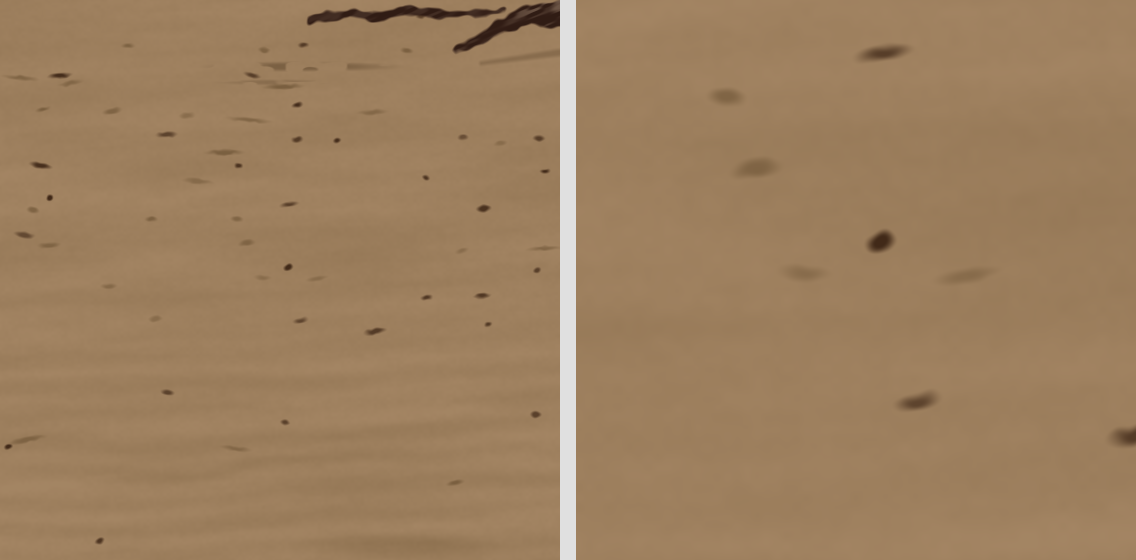
Left: the whole. Right: its middle third, enlarged.
Write a Shadertoy shader that draws this texture.

```glsl
// Wind-rippled tan sand with small flat scraps of litter and dark driftwood at the top.
// Ripples are warped sines over stretched noise, scraps are jittered ellipses in grid
// cells, and the wood is a chain of tapered capsules with a noisy outline.

float hash(vec2 p) {
    return fract(sin(dot(p, vec2(127.1, 311.7))) * 43758.5453);
}

float noise(vec2 p) {
    vec2 i = floor(p), f = fract(p);
    f = f * f * (3.0 - 2.0 * f);
    return mix(mix(hash(i), hash(i + vec2(1, 0)), f.x),
               mix(hash(i + vec2(0, 1)), hash(i + vec2(1, 1)), f.x), f.y);
}

float fbm(vec2 p) {
    float sum = 0.0, amp = 0.5;
    for (int i = 0; i < 4; i++) {
        sum += amp * noise(p);
        p = p * 2.03 + 17.3;
        amp *= 0.5;
    }
    return sum;
}

// Soft-edged ellipse, 1 inside and 0 outside
float blob(vec2 p, vec2 size, float blur) {
    float d = (length(p / size) - 1.0) * size.y;
    return smoothstep(blur, -blur, d);
}

// Distance to a capsule from a.xy to b.xy whose radius runs from a.z to b.z
float limb(vec2 p, vec3 a, vec3 b) {
    vec2 ab = b.xy - a.xy;
    float t = clamp(dot(p - a.xy, ab) / dot(ab, ab), 0.0, 1.0);
    return length(p - a.xy - ab * t) - mix(a.z, b.z, t);
}

// One scrap in some cells of a grid, more of them towards the top
float litter(vec2 uv, vec2 cells, float seed, float share, vec2 size) {
    vec2 g = uv * cells;
    g.x += hash(vec2(floor(g.y), seed));
    vec2 id = floor(g) + seed;
    float present = step(hash(id), share * mix(0.25, 1.7, smoothstep(0.1, 0.75, uv.y)));
    vec2 center = 0.3 + 0.4 * vec2(hash(id + 3.1), hash(id + 7.7));
    vec2 p = (fract(g) - center) / cells;
    p.y -= p.x * (hash(id + 5.3) - 0.4) * 0.4;
    p.y += (noise(uv * 110.0) - 0.5) * 0.003;
    float stretch = hash(id + 9.2);
    size *= vec2(mix(0.45, 1.5, stretch * stretch), mix(0.75, 1.15, hash(id + 1.9)));
    return present * blob(p, size, 0.0028) * mix(0.55, 1.0, hash(id + 4.4));
}

float driftwood(vec2 p) {
    p += (vec2(noise(p * 55.0), noise(p * 60.0 + 9.0)) - 0.5) * 0.009;
    // Long thin twig
    vec3 twig[6] = vec3[6](
        vec3(0.555, 0.965, 0.008), vec3(0.625, 0.976, 0.007), vec3(0.665, 0.970, 0.009),
        vec3(0.725, 0.980, 0.009), vec3(0.800, 0.973, 0.006), vec3(0.900, 0.981, 0.004));
    // Gnarled fork that thickens towards the right edge
    vec3 fork[5] = vec3[5](
        vec3(0.812, 0.910, 0.004), vec3(0.860, 0.932, 0.011), vec3(0.895, 0.953, 0.012),
        vec3(0.950, 0.972, 0.018), vec3(1.030, 0.976, 0.027));
    float d = 1.0;
    for (int i = 0; i < 5; i++) d = min(d, limb(p, twig[i], twig[i + 1]));
    for (int i = 0; i < 4; i++) d = min(d, limb(p, fork[i], fork[i + 1]));
    return d;
}

void mainImage(out vec4 fragColor, in vec2 fragCoord) {
    vec2 uv = fragCoord / iResolution.xy;
    vec2 slope = vec2(uv.x, uv.y - 0.06 * uv.x);

    // Sand: broad streaks, ripples near the bottom, fine mottling
    float streaks = fbm(slope * vec2(3.0, 22.0)) - 0.47;
    float warp = fbm(slope * vec2(3.5, 9.0) + 4.0) * 7.0;
    float ripple = sin(slope.y * 122.0 + warp) * smoothstep(0.75, 0.15, uv.y);
    float mottle = noise(uv * vec2(70.0, 95.0)) + noise(uv * 170.0) - 1.0;
    float shade = 0.28 + streaks * 0.75 + ripple * 0.12 + mottle * 0.10;
    shade += 0.55 * blob(uv - vec2(0.72, 0.023), vec2(0.14, 0.018), 0.012);
    vec3 color = mix(vec3(0.640, 0.520, 0.388), vec3(0.555, 0.443, 0.312), clamp(shade, 0.0, 1.2));

    // Broken lines of faint debris, and the shadow below the fork
    float broken = smoothstep(0.42, 0.65, noise(uv * vec2(38.0, 120.0)));
    float debris = broken * blob(uv - vec2(0.54, 0.881), vec2(0.13, 0.007), 0.004);
    debris += broken * 0.6 * blob(uv - vec2(0.49, 0.853), vec2(0.07, 0.004), 0.003);
    float shadow = smoothstep(0.005, -0.004,
        limb(uv, vec3(0.86, 0.887, 0.003), vec3(1.02, 0.909, 0.006)));
    color = mix(color, vec3(0.44, 0.34, 0.23), min(0.75 * debris + 0.5 * shadow, 1.0));

    // Pale long scraps, then small dark ones
    float pale = litter(uv, vec2(8.0, 17.0), 11.0, 0.20, vec2(0.018, 0.0042));
    float dark = litter(uv, vec2(9.0, 18.0), 37.0, 0.15, vec2(0.011, 0.0046));
    color = mix(color, vec3(0.43, 0.33, 0.21), pale * 0.75);
    color = mix(color, vec3(0.22, 0.13, 0.07), dark * 0.95);

    // Driftwood, greyer and grained on its thick end
    float wood = driftwood(uv);
    float grain = noise(vec2(uv.x * 45.0, (uv.y - 0.4 * uv.x) * 170.0));
    float weathered = smoothstep(0.3, 0.9, grain) * mix(0.3, 1.0, smoothstep(0.86, 0.98, uv.x));
    vec3 bark = mix(vec3(0.19, 0.11, 0.08), vec3(0.42, 0.33, 0.27), weathered);
    color = mix(color, bark, smoothstep(0.003, -0.003, wood));

    fragColor = vec4(color, 1.0);
}
```
